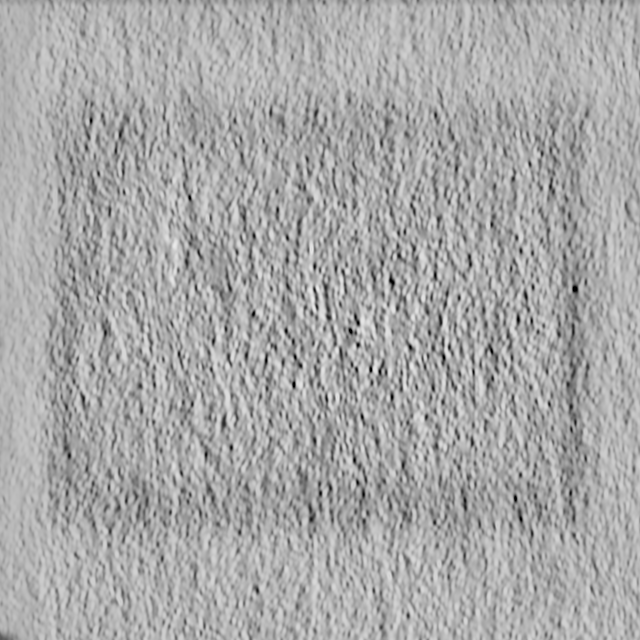
Reproduce this texture procedurally as a WebGL 2 fragment shader.

```glsl
#version 300 es
precision highp float;
// Grey, worn fibrous sheet with a faint pressed rectangular frame.
// Signed cellular bumps, stretched upright and lit from the side, make the grain;
// soft bands and smudges set the local tone and the strength of the grain.

uniform vec2 u_resolution;
out vec4 fragColor;

vec3 hash3(vec2 p) {
    vec3 q = fract(vec3(p.xyx) * vec3(0.1031, 0.1030, 0.0973));
    q += dot(q, q.yxz + 33.33);
    return fract((q.xxy + q.yzz) * q.zyx);
}

// Cellular noise: one smooth bump of random sign and height per cell.
float bumps(vec2 p) {
    vec2 cell = floor(p);
    float sum = 0.0;
    for (int j = -1; j <= 1; j++) {
        for (int i = -1; i <= 1; i++) {
            vec2 id = cell + vec2(i, j);
            vec3 h = hash3(id + 71.0);
            vec2 d = p - id - h.xy;
            float k = max(0.0, 1.0 - dot(d, d));
            sum += (2.0 * h.z - 1.0) * k * k * k;
        }
    }
    return sum;
}

// Soft interval: 1 between lo and hi, fading over width soft.
float band(float x, float lo, float hi, float soft) {
    return smoothstep(lo - soft, lo + soft, x) * (1.0 - smoothstep(hi - soft, hi + soft, x));
}

float box(vec2 p, vec2 lo, vec2 hi, float soft) {
    return band(p.x, lo.x, hi.x, soft) * band(p.y, lo.y, hi.y, soft);
}

float smudge(vec2 p, vec2 center, vec2 radius) {
    vec2 d = (p - center) / radius;
    return exp(-dot(d, d));
}

// Bends the fibres gently sideways.
vec2 sway(vec2 p) {
    p.x += 0.004 * sin(8.0 * p.y + 5.0 * p.x) + 0.002 * sin(31.0 * p.y + 17.0 * p.x);
    return p;
}

float relief(vec2 p) {
    float coarse = bumps(p * vec2(90.0, 40.0));
    float fine = bumps(p * vec2(170.0, 100.0) + 19.0);
    return 1.1 * coarse + 1.3 * fine;
}

// Side-lit relief plus a few long threads.
float grain(vec2 p) {
    vec2 toLight = vec2(0.0048, 0.0016);
    float threads = bumps(p * vec2(85.0, 10.0) + 47.0);
    return relief(p) - relief(p + toLight) + 0.5 * threads;
}

// Large-scale brightness of sheet, panel and frame.
float baseTone(vec2 p, float panel, float frame) {
    float tone = 0.690 - 0.034 * panel - 0.024 * frame;
    tone -= 0.055 * box(p, vec2(0.092, 0.25), vec2(0.116, 0.78), 0.012);
    tone -= 0.055 * box(p, vec2(0.882, 0.25), vec2(0.912, 0.78), 0.014);
    tone -= 0.022 * box(p, vec2(0.10, 0.18), vec2(0.92, 0.245), 0.02);
    tone += 0.035 * band(p.x, 0.015, 0.07, 0.02) * band(p.y, 0.2, 0.75, 0.15);
    tone += 0.025 * smudge(p, vec2(0.5, 0.90), vec2(0.5, 0.05));
    tone += 0.020 * smudge(p, vec2(0.97, 0.5), vec2(0.03, 0.35));
    tone -= 0.08 * (1.0 - smoothstep(0.0, 0.012, 1.0 - p.y));
    tone -= 0.35 * smudge(p, vec2(0.0), vec2(0.022, 0.010));
    return tone;
}

// Dark worn streaks minus pale ones.
float wear(vec2 p) {
    float dark = 1.5 * smudge(p, vec2(0.768, 0.43), vec2(0.009, 0.09));
    dark += 0.9 * smudge(p, vec2(0.548, 0.48), vec2(0.007, 0.06));
    dark += 0.9 * smudge(p, vec2(0.515, 0.59), vec2(0.008, 0.05));
    dark += 0.8 * smudge(p, vec2(0.450, 0.53), vec2(0.007, 0.08));
    dark += 0.8 * smudge(p, vec2(0.668, 0.47), vec2(0.007, 0.08));
    dark += 0.6 * smudge(p, vec2(0.612, 0.59), vec2(0.014, 0.03));
    dark += 0.6 * smudge(p, vec2(0.315, 0.60), vec2(0.035, 0.045));
    dark += 0.6 * smudge(p, vec2(0.892, 0.42), vec2(0.016, 0.15));
    dark += 0.7 * smudge(p, vec2(0.200, 0.21), vec2(0.035, 0.05));
    dark += 0.6 * smudge(p, vec2(0.285, 0.21), vec2(0.016, 0.04));
    dark += 0.9 * smudge(p, vec2(0.728, 0.21), vec2(0.008, 0.07));
    float pale = 0.7 * smudge(p, vec2(0.272, 0.61), vec2(0.010, 0.11));
    pale += 0.6 * smudge(p, vec2(0.272, 0.25), vec2(0.008, 0.06));
    pale += 0.4 * smudge(p, vec2(0.495, 0.51), vec2(0.026, 0.10));
    return dark - pale;
}

void main() {
    vec2 p = gl_FragCoord.xy / u_resolution;
    vec2 q = sway(p);

    // Pressed frame with slightly uneven edges: outer panel less the inner field.
    vec2 e = p + 0.008 * vec2(bumps(p * 14.0), bumps(p * 14.0 + 31.0));
    float panel = box(e, vec2(0.087, 0.17), vec2(0.920, 0.840), 0.026);
    float field = box(e, vec2(0.124, 0.253), vec2(0.873, 0.770), 0.022);
    float frame = panel * (1.0 - field);
    float worn = wear(p);

    // Grain is strongest at the middle and along the lower edge.
    float strength = 0.076 + 0.052 * panel;
    strength += 0.055 * smudge(p, vec2(0.56, 0.47), vec2(0.28, 0.19));
    strength += 0.040 * smudge(p, vec2(0.5, 0.08), vec2(0.45, 0.12));
    strength += 0.035 * abs(worn);
    strength -= 0.036 * (1.0 - smoothstep(0.04, 0.09, p.x));

    float g = grain(q);
    float cloud = bumps(q * vec2(30.0, 9.0) + 5.0);
    float tone = baseTone(p, panel, frame) - 0.085 * worn + 0.020 * cloud;
    tone += strength * (g - 0.20 * g * g + 0.1);
    fragColor = vec4(vec3(clamp(tone, 0.0, 1.0)), 1.0);
}
```
